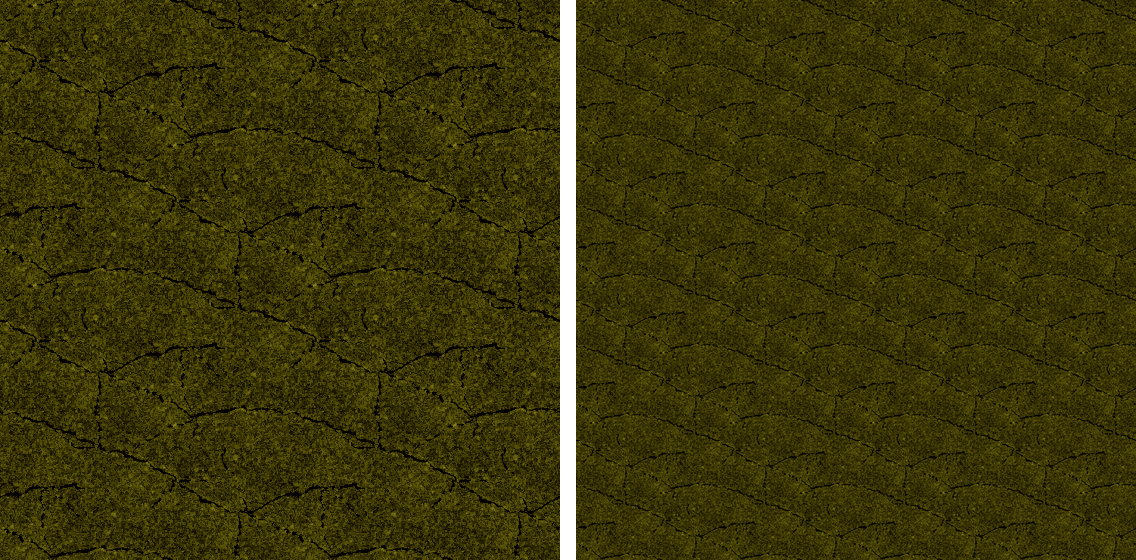
Left: one tile. Right: repeated 2 by 2.
A three.js fragment shader for this texture:

```glsl
#define REPEATS 2.0
#define SHADOW vec3(0.06, 0.04, 0.0)
#define DUST vec3(0.33, 0.31, 0.02)
#define PEBBLE vec3(0.52, 0.50, 0.14)
#define BASE_TONE 0.60
#define FINE_GRAIN 0.78
#define COARSE_GRAIN 0.42
#define CRACK_WIDTH 0.0036
#define HAIR_WIDTH 0.0008
#define EDGE 0.003
#define TAU 6.28319

varying vec2 vUv;

vec3 hash3(vec2 c) {
  vec3 h = fract(c.xyx * vec3(0.1031, 0.1030, 0.0973));
  h += dot(h, h.yzx + 33.33);
  return fract((h.xxy + h.yzz) * h.zyx);
}

// The tile repeats at (1, 0) and also at (0.5, 0.5); count is even
vec2 wrapCell(vec2 c, float count) {
  c -= floor((2.0 * c.y + 0.5) / count) * count * 0.5;
  return vec2(mod(c.x + 0.5, count) - 0.5, c.y);
}

// Cellular noise: xy points from the nearest seed, z is its random value
vec3 cellular(vec2 p, float count) {
  vec2 g = p * count;
  vec2 base = floor(g);
  vec3 nearest = vec3(9.0, 9.0, 0.0);
  for (int j = -1; j <= 1; j++) {
    for (int i = -1; i <= 1; i++) {
      vec2 cell = base + vec2(float(i), float(j));
      vec3 h = hash3(floor(wrapCell(cell, count) + 0.5) + count);
      vec2 d = g - cell - h.xy;
      if (dot(d, d) < dot(nearest.xy, nearest.xy)) nearest = vec3(d, h.z);
    }
  }
  return nearest;
}

// Layered sines that share the period of the tile
vec2 wobble(vec2 p) {
  vec2 sum = vec2(0.0);
  float f = 5.0;
  float amp = 0.005;
  for (int i = 0; i < 4; i++) {
    vec2 phase = vec2(f * p.x + (f + 2.0) * p.y, (f + 4.0) * p.x - f * p.y);
    sum += amp * sin(TAU * phase + 90.0 * sum.yx + f);
    f = f * 2.0 + 1.0;
    amp *= 0.55;
  }
  return sum;
}

// Distance to the edge of a bowed stroke, folded into the tile
float crack(vec2 p, vec2 a, vec2 b, float bow, float width) {
  float len = length(b - a);
  vec2 dir = (b - a) / len;
  vec2 d = p - 0.5 * (a + b);
  d -= 0.5 * floor(2.0 * d.y + 0.5);
  d.x -= floor(d.x + 0.5);
  float along = dot(d, dir);
  float t = clamp(along / len, -0.5, 0.5);
  float across = dot(d, vec2(-dir.y, dir.x)) - bow * (1.0 - 4.0 * t * t);
  return length(vec2(along - t * len, across)) - width;
}

float crackNetwork(vec2 p) {
  vec2 start = vec2(0.052, 0.518), fork = vec2(0.359, 0.401);
  vec2 bend = vec2(0.625, 0.292), hub = vec2(0.385, 0.667);
  vec2 dip = vec2(0.698, 0.508), crest = vec2(0.657, 0.755);
  // Main fractures
  float d = crack(p, start, fork, 0.010, CRACK_WIDTH);
  d = min(d, crack(p, fork, bend, 0.010, CRACK_WIDTH));
  d = min(d, crack(p, bend, hub + vec2(0.5, -0.5), -0.025, CRACK_WIDTH));
  d = min(d, crack(p, hub, vec2(0.807, 0.758), 0.035, CRACK_WIDTH));
  d = min(d, crack(p, hub, dip, 0.006, CRACK_WIDTH * 0.7));
  d = min(d, crack(p, dip, start + vec2(1.0, 0.0), 0.028, CRACK_WIDTH));
  d = min(d, crack(p, hub - vec2(0.025, 0.006), fork, -0.012, CRACK_WIDTH * 0.6));
  d = min(d, crack(p, vec2(0.19, 0.475), fork, -0.030, CRACK_WIDTH * 0.6));
  // Hairlines
  d = min(d, crack(p, dip, vec2(0.453, 0.375), -0.012, HAIR_WIDTH));
  d = min(d, crack(p, crest, dip, -0.025, HAIR_WIDTH));
  d = min(d, crack(p, dip, vec2(0.675, 0.39), 0.010, 0.0));
  d = min(d, crack(p, crest, vec2(0.784, 0.659), 0.008, HAIR_WIDTH));
  d = min(d, crack(p, vec2(0.367, 0.755), hub, -0.008, HAIR_WIDTH));
  d = min(d, crack(p, vec2(0.80, 0.40), vec2(0.833, 0.305), -0.012, HAIR_WIDTH));
  d = min(d, crack(p, bend, vec2(0.54, 0.18), 0.008, 0.0));
  return min(d, crack(p, bend, vec2(0.83, 0.29), -0.012, HAIR_WIDTH));
}

// Lit round stones in the cells whose random value passes the cut
float stones(vec3 cell, float cut) {
  float radius = mix(0.16, 0.38, fract(cell.z * 57.0));
  float body = 1.0 - smoothstep(radius - 0.12, radius + 0.08, length(cell.xy));
  return step(cut, cell.z) * body * (0.8 + 0.9 * dot(cell.xy, vec2(-0.4, 0.9)));
}

void main() {
  vec2 p = vUv * REPEATS;
  vec3 fine = cellular(p, 190.0);
  vec3 coarse = cellular(p, 76.0);
  vec2 warp = wobble(p);

  // Crack depth with ragged edges and crumbled rims
  float gap = crackNetwork(p + warp) + 0.006 * (coarse.z - 0.5) + 0.08 * warp.x;
  float depth = 1.0 - smoothstep(-EDGE, EDGE, gap);
  float rim = exp(-max(gap, 0.0) * 70.0);

  // Grainy surface with broad stains
  float tone = BASE_TONE + FINE_GRAIN * (fine.z - 0.5) + COARSE_GRAIN * (coarse.z - 0.5);
  tone += 0.07 * sin(TAU * (p.x + 3.0 * p.y) + 120.0 * warp.x);
  tone += 0.05 * sin(TAU * (3.0 * p.x - p.y) + 120.0 * warp.y);
  tone += 0.10 * rim - 1.15 * depth;

  // Scattered gravel, denser beside the cracks
  tone += 0.75 * stones(cellular(p, 34.0), 0.95 - 0.15 * rim);
  tone += 0.70 * stones(cellular(p, 70.0), 0.95 - 0.20 * rim);

  vec3 color = mix(SHADOW, DUST, clamp(tone, -0.2, 1.0));
  color = mix(color, PEBBLE, clamp(tone - 1.0, 0.0, 1.0));
  gl_FragColor = vec4(max(color, 0.0), 1.0);
}
```
